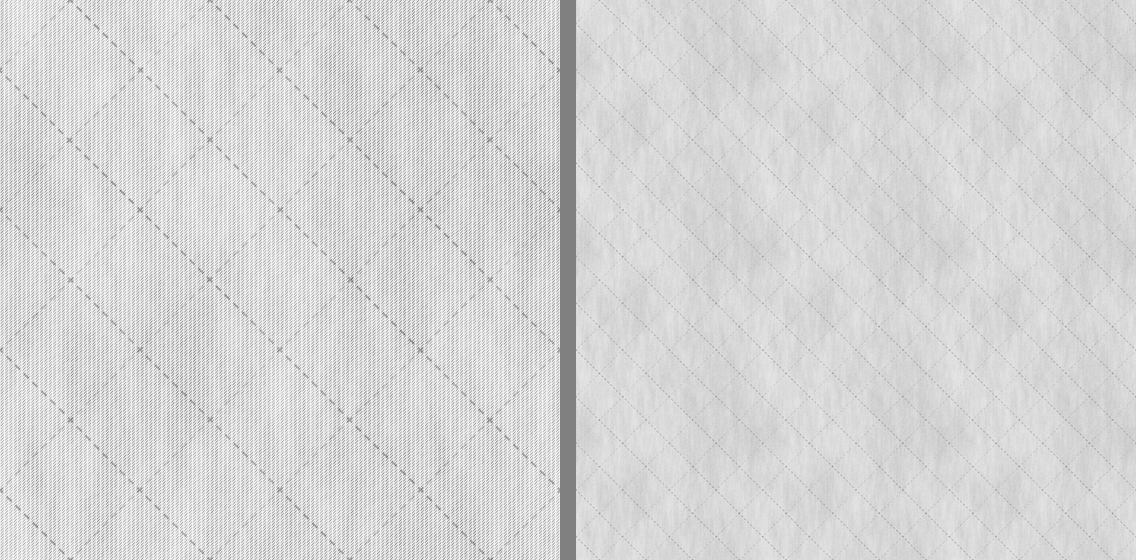
Left, the tile; right, the same tile 3 across and 3 down.
A WebGL 2 fragment shader for this pattern:

```glsl
#version 300 es
precision highp float;

uniform vec2 u_resolution;
out vec4 fragColor;

float hash(vec2 p) {
  return fract(sin(dot(p, vec2(12.9898, 78.233))) * 43758.5453);
}

// Value noise that wraps over the unit square
float tileNoise(vec2 p, vec2 cells) {
  vec2 q = p * cells;
  vec2 i = floor(q);
  vec2 f = q - i;
  f = f * f * (3.0 - 2.0 * f);
  float a = hash(mod(i, cells));
  float b = hash(mod(i + vec2(1.0, 0.0), cells));
  float c = hash(mod(i + vec2(0.0, 1.0), cells));
  float d = hash(mod(i + vec2(1.0, 1.0), cells));
  return mix(mix(a, b, f.x), mix(c, d, f.x), f.y);
}

// Slanted stitches in 128 columns and 192 rows; returns gap depth
float twill(vec2 p) {
  float column = floor(p.x * 128.0);
  float across = fract(p.x * 128.0);
  float slant = p.y * 192.0 - 1.6 * (across - 0.5);
  float row = mod(floor(slant), 192.0);
  float gap = 1.0 - smoothstep(0.06, 0.33, abs(fract(slant) - 0.5));
  float taper = smoothstep(0.0, 0.3, across) * (1.0 - smoothstep(0.7, 1.0, across));
  return gap * taper * mix(0.85, 1.15, hash(vec2(column, row)));
}

// Vertical streaks and broad clouds of wear
float wear(vec2 p) {
  float cloud = tileNoise(p, vec2(6.0, 3.0));
  float streak = tileNoise(p + 0.37, vec2(32.0, 9.0));
  float thread = tileNoise(p + 0.71, vec2(128.0, 20.0));
  return 0.4 * cloud + 0.3 * streak + 0.3 * thread;
}

// Dashed diagonal: eight dashes between crossings
float dashes(float across, float along) {
  float offLine = abs(fract(across * 4.0) - 0.5) / 5.657;
  float offDash = abs(fract(along * 32.0 + 0.5) - 0.5);
  float line = 1.0 - smoothstep(0.0011, 0.0021, offLine);
  return line * (1.0 - smoothstep(0.24, 0.32, offDash));
}

vec3 fabric(vec2 p) {
  float worn = wear(p);
  float shade = 0.975 - 0.05 * worn;
  shade -= twill(p) * mix(0.25, 0.55, worn);

  // Slightly hand-drawn diamond grid, four by four
  vec2 wobble = vec2(tileNoise(p, vec2(8.0)), tileNoise(p + 0.43, vec2(8.0))) - 0.5;
  vec2 g = p + 0.003 * wobble;
  float falling = dashes(g.x + g.y, g.x - g.y);
  float rising = dashes(g.x - g.y, g.x + g.y);

  // Rising dashes are fainter except at the crossings
  float nearCross = 1.0 - smoothstep(0.006, 0.009, abs(fract((g.x + g.y) * 4.0) - 0.5) / 5.657);
  float fade = tileNoise(p + 0.19, vec2(12.0));
  float fallingInk = falling * mix(0.22, 0.36, fade);
  float risingInk = rising * mix(mix(0.08, 0.2, fade), 0.3, nearCross);
  shade *= 1.0 - max(fallingInk, risingInk);
  return vec3(shade);
}

void main() {
  // Average sixteen samples per pixel to smooth the fine weave
  vec3 color = vec3(0.0);
  for (int j = 0; j < 4; j++) {
    for (int i = 0; i < 4; i++) {
      vec2 shift = (vec2(float(i), float(j)) + 0.5) / 4.0 - 0.5;
      color += fabric((gl_FragCoord.xy + shift) / u_resolution);
    }
  }
  fragColor = vec4(color / 16.0, 1.0);
}
```
